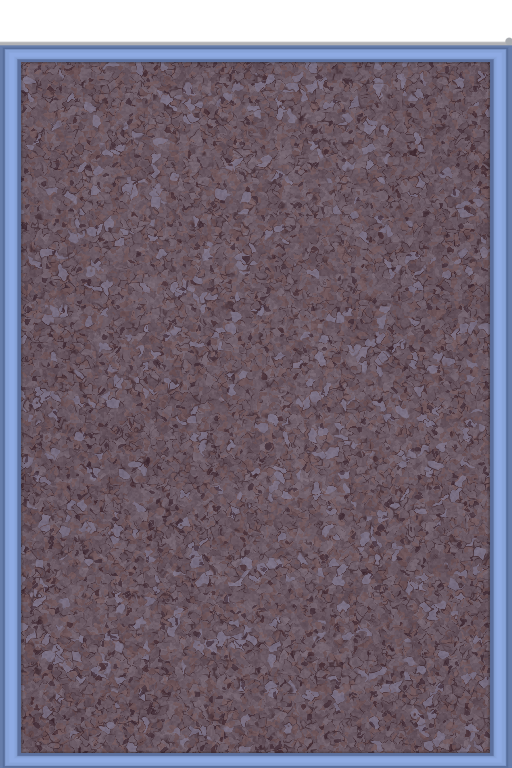
Reproduce this texture procedurally as a WebGL 2 fragment shader.

```glsl
#version 300 es
precision highp float;

uniform vec2 u_resolution;
out vec4 fragColor;

float hash(vec2 p) {
  return fract(sin(dot(p, vec2(127.1, 311.7))) * 43758.5453);
}

float valueNoise(vec2 p) {
  vec2 i = floor(p), f = fract(p);
  f = f * f * (3.0 - 2.0 * f);
  return mix(mix(hash(i), hash(i + vec2(1, 0)), f.x),
             mix(hash(i + vec2(0, 1)), hash(i + vec2(1, 1)), f.x), f.y);
}

// Cells of random size and direction: xy = cell id, z = gap to the next cell
vec3 chips(vec2 p) {
  vec2 base = floor(p), id = base;
  float nearest = 9.0, second = 9.0;
  for (int y = -1; y <= 1; y++) {
    for (int x = -1; x <= 1; x++) {
      vec2 cell = base + vec2(x, y);
      vec2 q = p - cell - vec2(hash(cell), hash(cell + 37.3));
      float a = 6.2832 * hash(cell + 71.9);
      q = mat2(cos(a), -sin(a), sin(a), cos(a)) * q;
      float d = length(q * vec2(0.8, 1.3)) + 0.25 * hash(cell + 13.7);
      if (d < nearest) {
        second = nearest;
        nearest = d;
        id = cell;
      } else {
        second = min(second, d);
      }
    }
  }
  return vec3(id, second - nearest);
}

vec3 cork(vec2 p) {
  vec2 warp = vec2(valueNoise(p * 170.0), valueNoise(p * 170.0 + 50.0)) - 0.5;
  vec3 large = chips(p * 92.0 + warp * 0.7);
  vec3 small = chips(p * 185.0 + warp + 19.0);
  float tone = hash(large.xy + 5.1);

  // Chip body, with rusty and pale bluish pieces
  vec3 color = mix(vec3(0.385, 0.315, 0.355), vec3(0.445, 0.385, 0.43), tone);
  color = mix(color, vec3(0.44, 0.325, 0.33), 0.6 * step(0.74, hash(small.xy + 8.4)));
  float pale = step(0.88, hash(large.xy + 23.0)) * smoothstep(0.02, 0.2, large.z);
  color = mix(color, vec3(0.49, 0.46, 0.55), 0.75 * pale);
  color += 0.055 * (hash(small.xy + 2.6) - 0.5) * (1.0 - 0.6 * pale);

  // Broken dark seams and scattered flecks
  float seam = 1.0 - smoothstep(0.0, 0.17, large.z);
  seam *= smoothstep(0.25, 0.75, valueNoise(p * 120.0 + 7.0));
  color = mix(color, vec3(0.25, 0.165, 0.195), 0.75 * seam);
  float fleck = step(0.93, hash(small.xy + 41.0)) * smoothstep(0.0, 0.2, small.z);
  color = mix(color, vec3(0.22, 0.13, 0.17), 0.6 * fleck);

  // Fine grit and slow shading
  color += 0.05 * (valueNoise(p * 400.0) - 0.5);
  color += 0.025 * (valueNoise(p * 5.0) - 0.5);
  return color;
}

void main() {
  vec2 p = gl_FragCoord.xy / u_resolution.y;
  float aa = 0.75 / u_resolution.y;

  // Mitred distance outward from the panel
  vec2 outside = abs(p - vec2(0.3327, 0.4693)) - vec2(0.3053, 0.4498);
  float d = max(outside.x, outside.y * 1.25);

  // Bevelled frame
  vec3 frame = vec3(0.36, 0.44, 0.62);
  frame = mix(frame, vec3(0.53, 0.64, 0.85), smoothstep(0.0035, 0.0065, d));
  float ridge = smoothstep(0.007, 0.010, d) - smoothstep(0.014, 0.017, d);
  frame += ridge * vec3(0.025, 0.025, 0.04);
  frame = mix(frame, vec3(0.40, 0.49, 0.67), smoothstep(0.0195, 0.0220, d));
  frame -= 0.06 * smoothstep(0.0025, 0.0, abs(d - 0.0225));

  // Panel, darker along its rim
  vec3 panel = cork(p) * (1.0 - 0.22 * smoothstep(-0.004, 0.0, d));
  vec3 color = mix(panel, frame, smoothstep(-aa, aa, d));

  // White strip above, with a grey edge and a small knob
  vec3 strip = mix(vec3(0.70, 0.70, 0.71), vec3(1.0), smoothstep(0.944, 0.947, p.y));
  float knob = length(p - vec2(0.663, 0.946)) - 0.005;
  strip = mix(vec3(0.66, 0.67, 0.69), strip, smoothstep(-aa, aa, knob));
  color = mix(color, strip, smoothstep(-aa, aa, p.y - 0.941));

  fragColor = vec4(clamp(color, 0.0, 1.0), 1.0);
}
```
